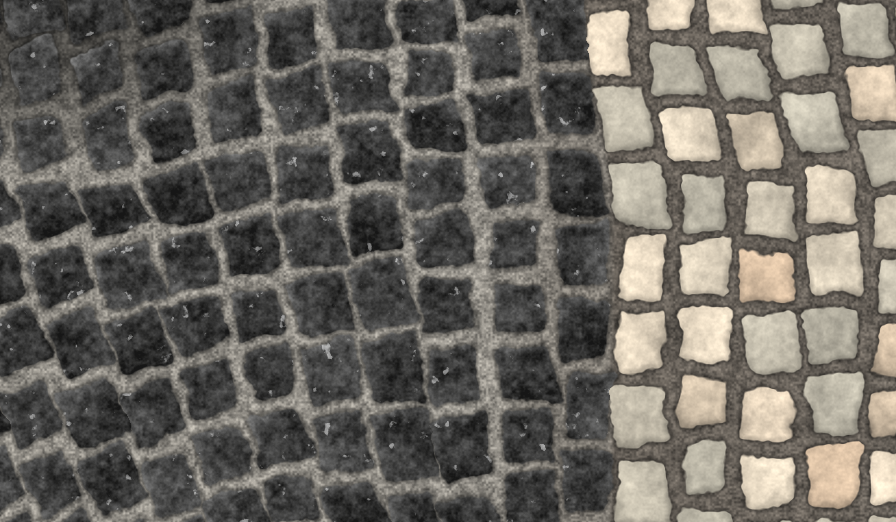
Reproduce this texture procedurally as a WebGL 1 fragment shader.

```glsl
precision highp float;
// Cobbled pavement: dark basalt setts meeting a band of pale limestone setts.
uniform vec2 u_resolution;

#define ROWS_HIGH 8.0      // canvas height in stone units
#define DARK_PITCH 1.009   // column spacing of the dark stones
#define PALE_PITCH 0.98    // column spacing of the pale stones
#define DARK_GAP 0.07      // half joint between dark stones
#define PALE_GAP 0.08      // half joint between pale stones
#define ROUNDING 0.08      // corner radius
#define ROUGHNESS 0.11     // wobble of the stone outlines
#define FAN_TILT 0.045     // extra row tilt per column to the left
#define DARK_JOINT vec3(0.57, 0.555, 0.525)
#define PALE_JOINT vec3(0.40, 0.375, 0.345)

float hash(vec2 p) {
  return fract(sin(dot(p, vec2(127.1, 311.7))) * 43758.5453);
}

float noise(vec2 p) {
  vec2 i = floor(p), f = fract(p);
  f = f * f * (3.0 - 2.0 * f);
  return mix(mix(hash(i), hash(i + vec2(1.0, 0.0)), f.x),
             mix(hash(i + vec2(0.0, 1.0)), hash(i + 1.0), f.x), f.y);
}

float fbm(vec2 p) {
  float sum = 0.0, amp = 0.533;
  for (int i = 0; i < 4; i++) {
    sum += amp * noise(p);
    p = mat2(1.6, 1.2, -1.2, 1.6) * p + 7.3;
    amp *= 0.5;
  }
  return sum;
}

// Columns count 0, 1, 2.. rightwards when pale and -1, -2.. leftwards when dark.
float darkSpacing(float y) { return DARK_PITCH - 0.0019 * y * y; }
float darkStart(float y) { return 8.5 + 0.0625 * y; }
float paleStart(float y) { return 9.28 + 0.55 * smoothstep(0.0, 3.6, y); }

float columnX(float c, float y) {
  if (c > -0.5) return paleStart(y) + PALE_PITCH * c;
  float bulge = c > -2.5 ? 0.17 * sin(y * 0.3927) : 0.0;
  return darkStart(y) + bulge + (c + 1.0) * darkSpacing(y);
}

// First row, row pitch and vertical bow of a column.
vec3 rowPlan(float c) {
  if (c > 3.5) return vec3(0.45, 0.98, 0.0);
  if (c > 2.5) return vec3(-0.3, 1.09, 0.0);
  if (c > 0.5) return vec3(0.05, 0.99 + 0.03 * c, 0.0);
  if (c > -0.5) return vec3(0.68, 1.14, 0.0);
  if (c > -1.5) return vec3(0.45, 1.16, 0.0);
  if (c > -2.5) return vec3(0.86, 0.965, 0.0);
  if (c > -3.5) return vec3(0.36, 0.965, -0.54);
  if (c > -4.5) return vec3(0.32, 1.11, -0.25);
  if (c > -5.5) return vec3(0.54, 1.04, 0.0);
  if (c > -6.5) return vec3(0.59, 1.0, 0.2);
  if (c > -7.5) return vec3(0.09, 0.98, 0.0);
  return vec3(0.14, 1.04, -0.1);
}

// Signed distance to a tapered, rounded sett at local position q.
float sett(vec2 q, vec2 id, float pitch) {
  float pale = step(-0.5, id.x);
  float a = hash(id + 3.1), b = hash(id + 8.7), e = hash(id + 15.3);
  vec2 size = mix(vec2(DARK_PITCH, pitch) * 0.5 - DARK_GAP,
                  vec2(PALE_PITCH, pitch) * 0.5 - PALE_GAP, pale);
  if (abs(id.x + 0.5) < 0.6) size.x = 0.41;
  size *= 1.0 - vec2(0.22, 0.17) * vec2(a * a, b * b);
  q += (vec2(b, e) - 0.5) * 0.07;
  q.x = q.x * (1.0 + (e - 0.5) * 0.45 * q.y) + (a - 0.5) * 0.2 * q.y;
  q.y = q.y * (1.0 + (b - 0.5) * 0.4 * q.x) + (e - 0.5) * 0.18 * q.x;
  vec2 k = abs(q) - size + ROUNDING;
  return length(max(k, 0.0)) + min(max(k.x, k.y), 0.0) - ROUNDING;
}

void main() {
  vec2 p = gl_FragCoord.xy / u_resolution.y * ROWS_HIGH;
  p.y = ROWS_HIGH - p.y;
  float px = ROWS_HIGH / u_resolution.y;
  vec2 w = p + (vec2(noise(p * 3.5), noise(p * 3.5 + 31.0)) - 0.5) * ROUGHNESS
             + (vec2(noise(p * 13.0), noise(p * 13.0 + 17.0)) - 0.5) * ROUGHNESS * 0.4;

  // Find the nearest stone among neighbouring columns and rows.
  float border = 8.93 + 0.44 * smoothstep(0.0, 3.2, w.y);
  float darkCol = -1.0 - max(floor((darkStart(w.y) - w.x) / darkSpacing(w.y) + 0.5), 0.0);
  float paleCol = max(floor((w.x - paleStart(w.y)) / PALE_PITCH + 0.5), 0.0);
  float home = w.x < border ? darkCol : paleCol;
  float d = 9.0;
  vec2 id = vec2(0.0), local = vec2(0.0);
  for (int i = -1; i <= 1; i++) {
    float c = home + float(i);
    vec3 plan = rowPlan(c);
    float tilt = FAN_TILT * max(-1.0 - c, 0.0);
    float x = w.x - columnX(c, w.y);
    float y = w.y - plan.z * sin(w.y * 0.3927) + tilt * x - plan.x;
    float row = floor(y / plan.y + 0.5);
    for (int j = -1; j <= 1; j++) {
      vec2 cell = vec2(c, row + float(j));
      vec2 q = vec2(x, y - cell.y * plan.y);
      q.x -= 0.5 * tilt * q.y;
      float dist = sett(q, cell, plan.y);
      if (dist < d) { d = dist; id = cell; local = q; }
    }
  }

  // Sandy joints, dirtier in the upper left corner and towards the pale band.
  float grain = fbm(p * 9.0), fine = noise(p * 30.0), cloud = fbm(p * 2.3 + 5.0);
  float paleSide = 0.4 * smoothstep(-2.2, -0.4, p.x - border)
                 + 0.6 * smoothstep(-0.08, 0.08, p.x - border);
  vec3 joint = mix(DARK_JOINT, PALE_JOINT, paleSide);
  joint *= 0.5 + 0.6 * grain + 0.45 * fine;
  joint *= mix(0.5, 1.0, smoothstep(0.6, 3.2, length(p * vec2(0.6, 1.0))));
  joint *= 0.68 + 0.32 * smoothstep(0.0, 0.08, d);

  // Stone faces: mottled basalt or cream, grey and peach limestone.
  float tone = hash(id + 21.0), tint = hash(id + 42.0);
  float rim = smoothstep(-0.13, 0.0, d);
  float upper = smoothstep(0.3, -0.4, local.y + 0.4 * local.x);
  float slant = dot(local, vec2(tint, tone) - 0.5);
  vec3 basalt = vec3(0.204, 0.204, 0.202) + 0.09 * (tone - 0.5) + 0.12 * slant;
  basalt += 0.30 * (grain - 0.47) + 0.22 * (cloud - 0.47) + 0.09 * (fine - 0.5);
  basalt += rim * (0.11 * upper - 0.01);
  basalt += 0.35 * smoothstep(0.73, 0.83, fbm(p * 6.0 + 61.0));
  basalt = max(basalt, vec3(0.085));
  vec3 lime = mix(vec3(0.71, 0.69, 0.63), vec3(0.90, 0.84, 0.75), smoothstep(0.25, 0.85, tone));
  lime = mix(lime, vec3(0.87, 0.75, 0.63), smoothstep(0.8, 0.95, tint) * 0.8);
  lime *= 0.72 + 0.34 * cloud + 0.24 * grain + 0.07 * fine + 0.2 * slant;
  lime *= 1.0 - rim * mix(0.2, 0.02, upper);
  vec3 face = id.x < -0.5 ? basalt : lime;

  vec3 color = mix(face, joint, smoothstep(-1.2 * px, 1.2 * px, d));
  gl_FragColor = vec4(clamp(color, 0.0, 1.0), 1.0);
}
```
